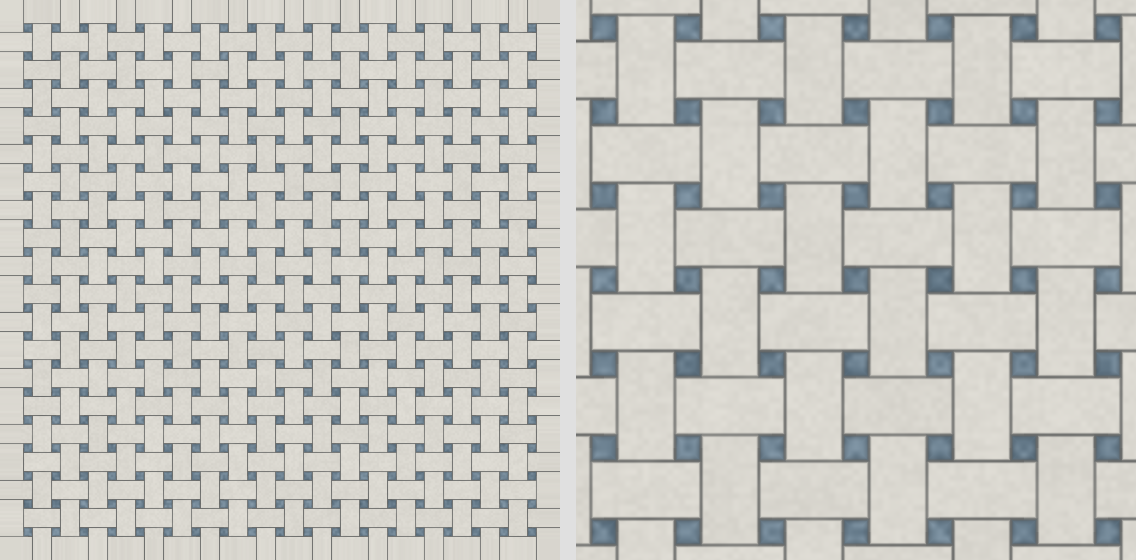
Left, the full canvas; right, a detail of the centre.
Write a three.js fragment shader that draws this pattern.

```glsl
// Basketweave mosaic: pale stone bricks alternate across and upright, with small
// blue square dots at the cell corners and thin grey joints between the pieces.
// A 20-cell grid is folded per cell; its outer rim is stretched into a border.

varying vec2 vUv;

const float CELLS = 20.0;          // cells across the canvas
const float DOT_HALF = 0.156;      // half side of a dot, in cells
const float FIELD_HALF = 9.26;     // woven field, from centre to rim, in cells
const float JOINT_REACH = 0.036;   // joint fade distance, in cells

const vec3 STONE = vec3(0.855, 0.845, 0.815);
const vec3 BLUE = vec3(0.43, 0.51, 0.57);
const vec3 JOINT = vec3(0.38, 0.385, 0.38);

float hash(vec2 p) {
  return fract(sin(dot(p, vec2(127.1, 311.7))) * 43758.5453);
}

float noise(vec2 p) {
  vec2 i = floor(p);
  vec2 f = fract(p);
  f = f * f * (3.0 - 2.0 * f);
  float low = mix(hash(i), hash(i + vec2(1.0, 0.0)), f.x);
  float high = mix(hash(i + vec2(0.0, 1.0)), hash(i + vec2(1.0, 1.0)), f.x);
  return mix(low, high, f.y);
}

// Distance to the nearest joint; a is the folded point, brick lying along x
float jointDistance(vec2 a, float halfBrick) {
  float longSide = abs(a.y - halfBrick);
  float dotSide = length(vec2(a.x - halfBrick, max(halfBrick - a.y, 0.0)));
  return min(longSide, dotSide);
}

vec3 stoneColor(vec2 g, vec2 id) {
  float tone = (hash(id + 3.7) - 0.5) * 0.014;
  float grain = (noise(g * 14.0) - 0.5) * 0.034;
  float cloud = (noise(g * 3.0 + 40.0) - 0.5) * 0.012;
  return STONE + tone + grain + cloud;
}

vec3 dotColor(vec2 g, vec2 id, float depth) {
  float tone = (hash(id + 19.3) - 0.5) * 0.05;
  float mottle = (noise(g * 11.0 + 70.0) - 0.5) * 0.12;
  float rim = mix(0.86, 1.03, smoothstep(0.0, 0.09, depth));
  return (BLUE + tone + mottle) * rim;
}

void main() {
  // Dots sit on whole numbers; clamping draws the rim out to the canvas edge
  vec2 g = clamp((vUv - 0.5) * CELLS, -FIELD_HALF, FIELD_HALF);
  vec2 cell = floor(g);
  vec2 q = fract(g) - 0.5;

  // Turn every other cell so that its brick lies along x
  bool upright = mod(cell.x + cell.y, 2.0) > 0.5;
  if (upright) q = q.yx;
  vec2 a = abs(q);
  float halfBrick = 0.5 - DOT_HALF;

  // Past the long side, the end of a neighbouring brick reaches in
  vec2 across = upright ? vec2(1.0, 0.0) : vec2(0.0, 1.0);
  vec2 brick = cell + across * sign(q.y) * step(halfBrick, a.y);

  // Stone and dots
  float depth = min(a.x, a.y) - halfBrick;
  float inDot = smoothstep(-0.02, 0.02, depth);
  vec3 color = mix(stoneColor(g, brick), dotColor(g, floor(g + 0.5), depth), inDot);

  // Joints, uneven from cell to cell and along their length
  float joint = 1.0 - smoothstep(0.0, JOINT_REACH, jointDistance(a, halfBrick));
  float strength = 0.72 + 0.2 * hash(cell + 8.1) + 0.12 * (noise(g * 4.0) - 0.5);
  color = mix(color, JOINT, joint * strength);

  gl_FragColor = vec4(color, 1.0);
}
```
